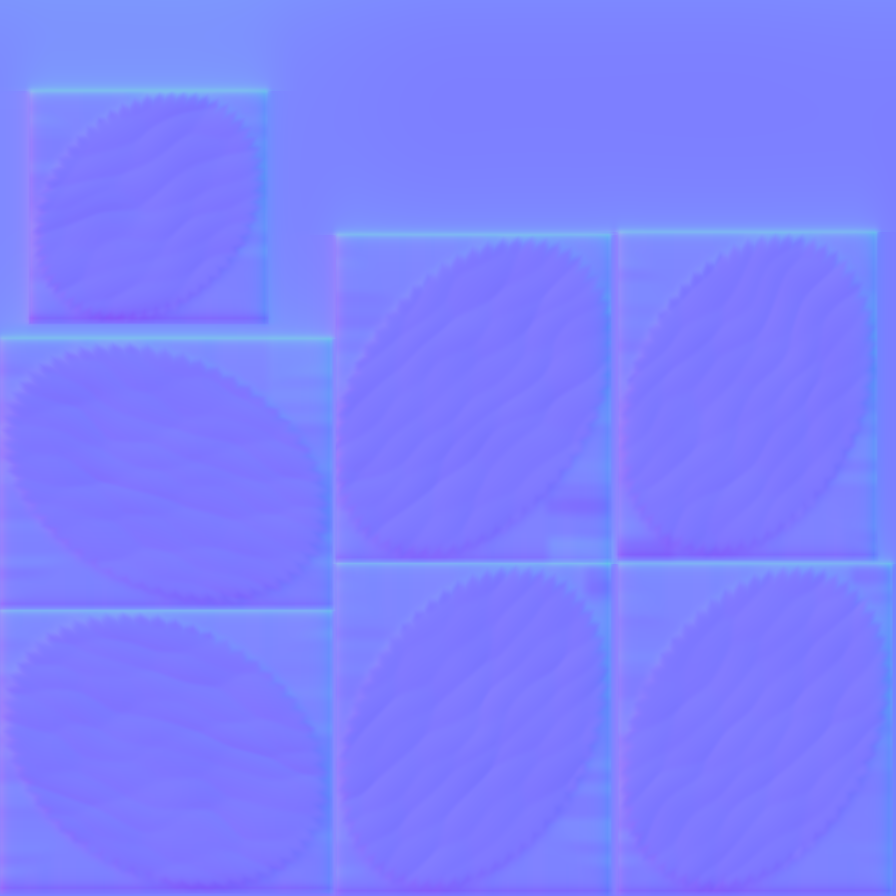
This texture map is drawn by a Shadertoy shader. Its source:

```glsl
// Tangent-space normal map: seven raised panels, each holding an oval of overlapping scales.
// Panel rims and soft glows tilt the normal directly; the scales are a height field
// made of stretched cells, differentiated numerically and packed into colour.

#define PANEL_COUNT 7
#define SCALE_SIZE vec2(0.074, 0.027)
#define SCALE_RELIEF 0.00055
#define SLOPE_STEP 0.0015
#define OVAL_TILT vec2(-0.006, -0.028)
#define MARGIN_TILT vec2(-0.006, 0.012)
#define RIM_STRENGTH 0.055
#define STREAK_STRENGTH 0.045
#define TOOTH_COUNT 58.0
#define TOOTH_DEPTH 0.004

// Panel corners: left, bottom, right, top.
const vec4 panels[PANEL_COUNT] = vec4[PANEL_COUNT](
    vec4(0.033, 0.639, 0.299, 0.898), vec4(0.000, 0.320, 0.371, 0.622),
    vec4(0.375, 0.372, 0.682, 0.738), vec4(0.690, 0.375, 0.979, 0.741),
    vec4(0.000, 0.003, 0.371, 0.318), vec4(0.375, 0.000, 0.682, 0.371),
    vec4(0.690, 0.000, 0.996, 0.371));

// Ovals: long radius, short radius, axis angle, direction of the scales.
const vec4 ovals[PANEL_COUNT] = vec4[PANEL_COUNT](
    vec4(0.142, 0.110, 0.79, 0.30), vec4(0.190, 0.130, -0.45, -0.36),
    vec4(0.196, 0.132, 0.96, 0.65), vec4(0.187, 0.130, 1.13, 0.76),
    vec4(0.190, 0.140, -0.50, -0.33), vec4(0.192, 0.132, 1.05, 0.68),
    vec4(0.192, 0.132, 1.05, 0.72));

float hash(vec2 p) {
    vec3 q = fract(vec3(p.xyx) * 0.1031);
    q += dot(q, q.yzx + 33.33);
    return fract((q.x + q.y) * q.z);
}

float noise(vec2 p) {
    vec2 i = floor(p), f = fract(p);
    f = f * f * (3.0 - 2.0 * f);
    return mix(mix(hash(i), hash(i + vec2(1, 0)), f.x),
               mix(hash(i + vec2(0, 1)), hash(i + 1.0), f.x), f.y);
}

vec2 turn(vec2 p, float angle) {
    float c = cos(angle), s = sin(angle);
    return vec2(c * p.x + s * p.y, c * p.y - s * p.x);
}

// Smooth union of domes on a jittered brick lattice.
float scaleHeight(vec2 p, float angle, float seed) {
    vec2 q = turn(p, angle);
    q.y += 0.018 * (noise(q * 16.0 + seed) - 0.5);
    q /= SCALE_SIZE;
    float row = floor(q.y), sum = 0.0;
    for (int j = -1; j <= 1; j++) {
        float r = row + float(j), x = q.x + 0.5 * r;
        for (int i = -1; i <= 1; i++) {
            vec2 cell = vec2(floor(x) + float(i), r);
            vec2 jitter = 0.25 + 0.5 * vec2(hash(cell + seed), hash(cell + seed + 57.0));
            vec2 d = vec2(x, q.y) - cell - jitter;
            d.y -= 0.3 * d.x;
            sum += exp(-9.0 * dot(d, d));
        }
    }
    return log(sum + 0.0001) / 9.0;
}

vec2 scaleTilt(vec2 p, float angle, float seed) {
    vec2 e = vec2(SLOPE_STEP, 0);
    float dx = scaleHeight(p + e.xy, angle, seed) - scaleHeight(p - e.xy, angle, seed);
    float dy = scaleHeight(p + e.yx, angle, seed) - scaleHeight(p - e.yx, angle, seed);
    return SCALE_RELIEF * vec2(dx, -dy) / (2.0 * SLOPE_STEP);
}

// Tilt inside one panel: streaked margin, toothed oval, scales.
vec2 panelTilt(vec2 p, vec4 box, vec4 oval, float seed) {
    vec2 d = p - 0.5 * (box.xy + box.zw), halfSize = 0.5 * (box.zw - box.xy);
    vec2 q = turn(d, oval.z) / oval.xy;
    float tooth = abs(fract(atan(q.y, q.x) / 6.2832 * TOOTH_COUNT) - 0.5);
    float edge = (length(q) - 1.0) * oval.y + TOOTH_DEPTH * (2.0 * tooth - 0.5);

    vec2 side = abs(d) / halfSize;
    float sideways = smoothstep(-0.15, 0.15, side.x - side.y);
    float rows = noise(vec2(p.y * 75.0, seed + step(0.0, d.x) * 9.0)) - 0.5;
    float columns = noise(vec2(p.x * 60.0, seed + step(0.0, d.y) * 7.0)) - 0.5;
    vec2 margin = MARGIN_TILT + STREAK_STRENGTH * vec2(0.5 * columns * (1.0 - sideways), 1.4 * rows * sideways);
    margin.y += 0.035 * exp(-(box.w - p.y) / 0.05);

    vec2 inner = OVAL_TILT + scaleTilt(d, oval.w, seed);
    inner += 0.012 * (noise(d * 22.0 + seed) - 0.5);
    vec2 tilt = mix(margin, inner, smoothstep(0.004, -0.005, edge));
    vec2 away = normalize(d + 0.0001);
    float rim = exp(-edge * edge / 0.00004) * (0.35 + tooth);
    return tilt + RIM_STRENGTH * rim * vec2(-away.x, away.y);
}

// Soft-edged bar.
float bar(vec2 p, vec2 center, vec2 halfSize) {
    vec2 d = smoothstep(halfSize + 0.008, halfSize - 0.008, abs(p - center));
    return d.x * d.y;
}

void mainImage(out vec4 fragColor, in vec2 fragCoord) {
    vec2 p = fragCoord / iResolution.xy;
    vec2 rims = vec2(0), inside = vec2(0);
    float covered = 0.0;

    // Open ground, lighter along the top and at the left.
    vec2 ground = vec2(-0.008, -0.012 + 0.05 * exp((p.y - 1.0) / 0.06));
    ground.y += 0.045 * smoothstep(0.52, 0.2, p.x) + 0.01 * (noise(p * 5.0) - 0.5);

    for (int i = 0; i < PANEL_COUNT; i++) {
        vec4 box = panels[i];
        vec2 lo = p - box.xy, hi = box.zw - p, near = min(lo, hi);
        vec2 along = smoothstep(-0.006, 0.004, near);
        rims.x += along.y * (0.10 * exp(-abs(lo.x - 0.002) / 0.006) - 0.10 * exp(-abs(hi.x - 0.004) / 0.008));
        rims.y += along.x * (0.18 * exp(-abs(hi.y) / 0.0045) - 0.10 * exp(-abs(lo.y - 0.006) / 0.007));
        rims.y += 0.045 * along.y * exp(-abs(hi.x - 0.002) / 0.009);
        ground.y += 0.075 * smoothstep(-0.04, 0.03, near.x) * step(hi.y, 0.0) * exp(min(hi.y, 0.0) / 0.045);
        ground.x += 0.04 * along.y * step(lo.x, 0.0) * exp(min(lo.x, 0.0) / 0.02);
        if (min(near.x, near.y) > -0.002) {
            float mask = smoothstep(-0.002, 0.001, min(near.x, near.y));
            inside = mix(inside, panelTilt(p, box, ovals[i], 13.0 * float(i) + 5.0), mask);
            covered = max(covered, mask);
        }
    }
    vec2 tilt = mix(ground, inside, covered) + rims;

    // Broad bars in the panel corners.
    tilt.y += 0.08 * bar(p, vec2(0.648, 0.386), vec2(0.036, 0.014));
    tilt.y -= 0.06 * bar(p, vec2(0.645, 0.435), vec2(0.036, 0.009));
    tilt.y -= 0.06 * bar(p, vec2(0.720, 0.387), vec2(0.032, 0.012));
    tilt.y -= 0.07 * (bar(p, vec2(0.668, 0.351), vec2(0.014, 0.016)) + bar(p, vec2(0.972, 0.358), vec2(0.022, 0.010)));
    tilt.y += 0.03 * bar(p, vec2(0.335, 0.585), vec2(0.036, 0.036));

    tilt = clamp(tilt, -0.24, 0.24);
    float up = sqrt(1.0 - 4.0 * dot(tilt, tilt));
    fragColor = vec4(0.5 + tilt, 0.5 + 0.5 * up, 1.0);
}
```
